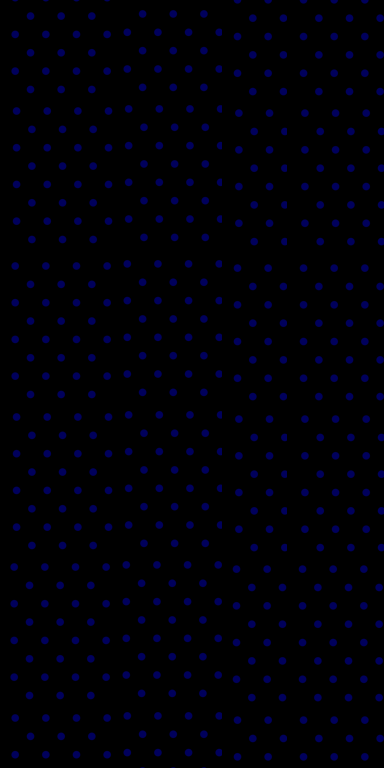
Write a Shadertoy shader that draws this pattern.

```glsl
// Staggered navy dots on black, laid as four columns of slightly misaligned strips.
#define DOT_COLOR vec3(0.0, 0.0, 0.36)
#define DOT_RADIUS 0.0098
#define HALF_STEP vec2(0.0399, 0.0478)
#define LEAD vec2(0.70, 0.75)
#define COLUMN_LEFT vec4(0.0396, 0.3315, 0.6185, 0.7905)
#define COLUMN_END vec4(0.303, 0.578, 0.7475, 1.1)
#define COLUMN_DROP vec4(0.0, -0.0055, 0.0055, 0.0055)
#define BAND_COUNT 6

// First dot row of each band, measured down from the top, in canvas widths
const float bandTop[BAND_COUNT] = float[](-0.1016, 0.2891, 0.6927, 1.0859, 1.4766, 1.8698);
// Sideways slip of each band
const float bandSlip[BAND_COUNT] = float[](0.0, 0.0036, 0.0, 0.0036, -0.0026, 0.0);

// Distance to the nearest point of a rectangular lattice
float latticeDistance(vec2 p, vec2 period) {
    return length(p - period * round(p / period));
}

// Two interleaved lattices form the staggered dots
float dotDistance(vec2 p) {
    vec2 period = 2.0 * HALF_STEP;
    float d = min(latticeDistance(p, period), latticeDistance(p - HALF_STEP, period));
    return d - DOT_RADIUS;
}

void mainImage(out vec4 fragColor, in vec2 fragCoord) {
    // Canvas width is one unit, y runs downward
    vec2 p = vec2(fragCoord.x, iResolution.y - fragCoord.y) / iResolution.x;
    float pixel = 1.0 / iResolution.x;
    vec2 lead = LEAD * HALF_STEP;

    // Pick the column
    int column = 0;
    for (int i = 1; i < 4; i++) {
        if (p.x > COLUMN_LEFT[i] - lead.x) column = i;
    }

    // Pick the band inside that column
    float y = p.y - COLUMN_DROP[column];
    int band = 0;
    for (int i = 1; i < BAND_COUNT; i++) {
        if (y > bandTop[i] - lead.y) band = i;
    }

    // Dots relative to the corner of their strip
    vec2 local = vec2(p.x - COLUMN_LEFT[column] - bandSlip[band], y - bandTop[band]);
    float coverage = 1.0 - smoothstep(-0.75 * pixel, 0.75 * pixel, dotDistance(local));

    // Trim at the strip's left and right edges
    coverage *= step(-lead.x, local.x);
    coverage *= 1.0 - smoothstep(-0.5 * pixel, 0.5 * pixel, p.x - COLUMN_END[column]);

    fragColor = vec4(DOT_COLOR * coverage, 1.0);
}
```
